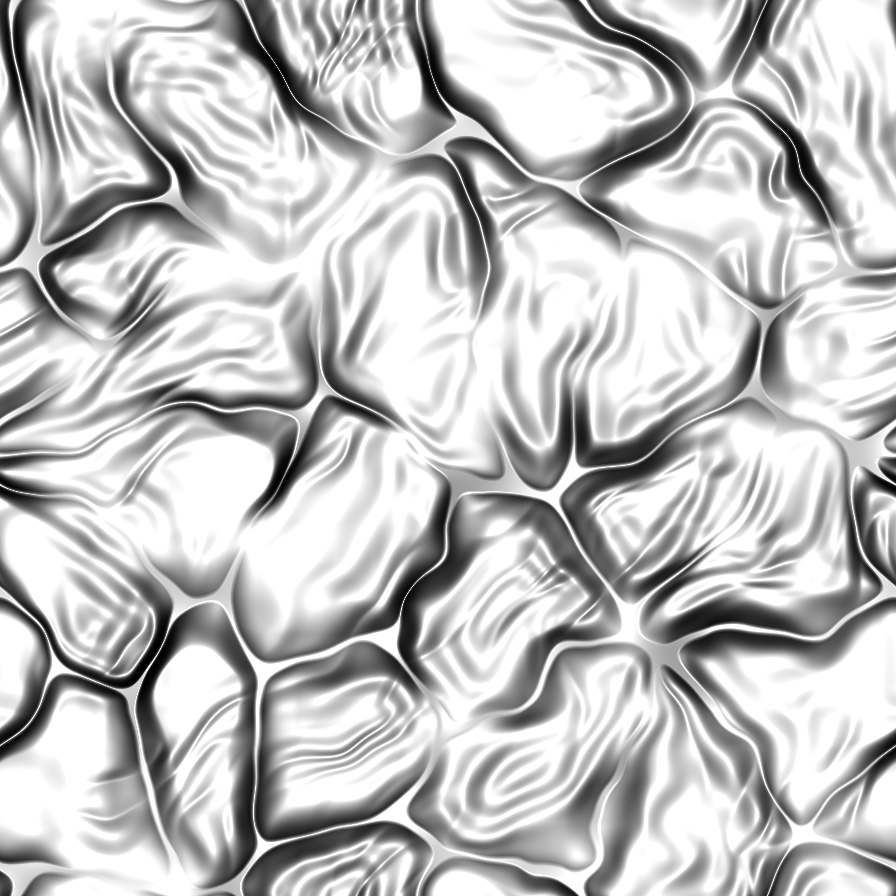
A WebGL 2 fragment shader for this texture:

```glsl
#version 300 es
precision highp float;
// Seamless slope map of packed, craggy stones: flat ground is white, steep ground dark.
// A height field is built from warped Voronoi cells with sloping walls and creased
// tops; the tone of each point comes from the length of its gradient.

uniform vec2 u_resolution;
out vec4 outColor;

const vec2 CELLS = vec2(6.0, 4.0);          // stones across and up
const float JITTER = 0.9;                   // scatter of the stone centres
const float CORNER_SHARPNESS = 120.0;       // lower values round the stones more
const vec3 WARP = vec3(0.12, 0.05, 0.014);  // coarse to fine bending of outlines
const float WALL_WIDTH = 0.03;
const vec2 WALL_SPREAD = vec2(0.5, 1.6);    // narrowest and widest wall
const float FLOOR_WIDTH = 0.004;            // flat seam between two walls
const vec2 WALL_STEEPNESS = vec2(0.35, 1.15);
const float SEAM_TILT = 0.04;               // rise and fall along the seams
const vec2 CREASES = vec2(22.0, 12.0);      // lattice of the creases on top
const float CREASE_HEIGHT = 0.0095;
const float CREASE_SOFTNESS = 0.012;
const float RING_FREQUENCY = 125.0;         // ripples that follow the outline
const float RING_HEIGHT = 0.003;
const float FLAT_LIMIT = 0.15;              // slopes below this stay white
const float SHADE_GAIN = 1.45;
const float GRADIENT_STEP = 0.0024;

float hash(vec2 p) {
  return fract(sin(dot(p, vec2(127.1, 311.7))) * 43758.5453);
}

// Value noise that wraps after one canvas; period is a whole number of lattice cells.
float noise(vec2 uv, vec2 period, float seed) {
  vec2 p = uv * period;
  vec2 i = floor(p);
  vec2 f = p - i;
  f = f * f * (3.0 - 2.0 * f);
  vec2 a = mod(i, period) + seed;
  vec2 b = mod(i + 1.0, period) + seed;
  return mix(mix(hash(a), hash(vec2(b.x, a.y)), f.x),
             mix(hash(vec2(a.x, b.y)), hash(b), f.x), f.y);
}

vec2 noise2(vec2 uv, float period, float seed) {
  return vec2(noise(uv, vec2(period), seed),
              noise(uv, vec2(period), seed + 37.0)) - 0.5;
}

// Centre of a stone in canvas units.
vec2 stoneCentre(vec2 cell) {
  vec2 id = mod(cell, CELLS);
  vec2 scatter = vec2(hash(id + 3.0), hash(id + 71.0)) - 0.5;
  return (cell + 0.5 + JITTER * scatter) / CELLS;
}

// Distance to the outline of the enclosing stone, with rounded corners.
float outlineDistance(vec2 p) {
  vec2 home = floor(p * CELLS);
  vec2 nearest = vec2(0.0);
  vec2 nearestCell = home;
  float best = 1e3;
  for (int y = -1; y <= 1; y++) {
    for (int x = -2; x <= 2; x++) {
      vec2 cell = home + vec2(x, y);
      vec2 offset = stoneCentre(cell) - p;
      float d = dot(offset, offset);
      if (d < best) {
        best = d;
        nearest = offset;
        nearestCell = cell;
      }
    }
  }
  float sum = 0.0;
  for (int y = -1; y <= 1; y++) {
    for (int x = -2; x <= 2; x++) {
      if (x == 0 && y == 0) continue;
      vec2 offset = stoneCentre(nearestCell + vec2(x, y)) - p;
      float edge = dot(0.5 * (nearest + offset), normalize(offset - nearest));
      sum += exp(-CORNER_SHARPNESS * edge);
    }
  }
  return -log(sum) / CORNER_SHARPNESS;
}

// Valleys and ridges with a narrow bend where the noise crosses its middle.
float crease(vec2 p, float seed) {
  float n = 2.0 * noise(p, CREASES, seed) - 1.0;
  return sqrt(n * n + CREASE_SOFTNESS);
}

float height(vec2 uv) {
  // Stone outlines
  vec2 p = uv + WARP.x * noise2(uv, 4.0, 11.0) + WARP.y * noise2(uv, 10.0, 23.0)
         + WARP.z * noise2(uv, 24.0, 41.0);
  float d = outlineDistance(p);

  // Walls: steepest at the foot, easing out towards the top
  float foot = FLOOR_WIDTH * noise(uv, vec2(9.0), 5.0);
  float width = WALL_WIDTH * mix(WALL_SPREAD.x, WALL_SPREAD.y, noise(uv, vec2(13.0), 83.0));
  float t = clamp((d - foot) / width, 0.0, 1.0);
  float depth = (1.0 - t) * (1.0 - t);
  float steepness = mix(WALL_STEEPNESS.x, WALL_STEEPNESS.y, noise(uv, vec2(5.0), 53.0));
  float tilt = SEAM_TILT * (noise(uv, vec2(10.0), 61.0) - 0.5);
  float wall = -depth * (0.5 * WALL_WIDTH * steepness + tilt);

  // Tops: upright and slanting creases, and patches of ripples
  vec2 q = p + 0.09 * noise2(uv, 7.0, 91.0);
  float slant = smoothstep(0.35, 0.65, noise(uv, vec2(5.0), 19.0));
  float creases = mix(crease(q, 17.0), crease(vec2(q.x - q.y, q.y), 47.0), slant);
  float patches = smoothstep(0.25, 0.8, noise(uv, vec2(8.0), 67.0));
  float ring = sin(RING_FREQUENCY * d + 8.0 * noise(uv, vec2(7.0), 29.0));
  return wall + (1.0 - depth) * (CREASE_HEIGHT * creases + RING_HEIGHT * patches * ring);
}

void main() {
  vec2 uv = gl_FragCoord.xy / u_resolution;
  vec2 e = vec2(GRADIENT_STEP, 0.0);
  vec2 rise = vec2(height(uv + e.xy) - height(uv - e.xy), height(uv + e.yx) - height(uv - e.yx));
  float slope = length(rise) / (2.0 * GRADIENT_STEP);
  outColor = vec4(vec3(exp(-SHADE_GAIN * max(slope - FLAT_LIMIT, 0.0))), 1.0);
}
```
